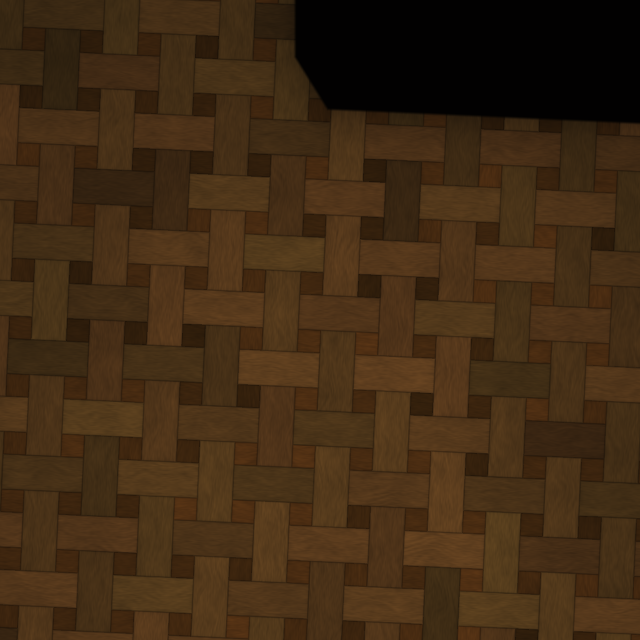
A Shadertoy shader for this texture:

```glsl
vec2 hash2(vec2 p) {
    vec3 q = fract(p.xyx * vec3(0.1031, 0.1030, 0.0973));
    q += dot(q, q.yzx + 33.33);
    return fract((q.xx + q.yz) * q.zy);
}

float gradientNoise(vec2 p) {
    vec2 i = floor(p), f = fract(p);
    vec2 u = f * f * f * (f * (f * 6.0 - 15.0) + 10.0);
    float corner[4];
    for (int k = 0; k < 4; k++) {
        vec2 o = vec2(k & 1, k >> 1);
        corner[k] = dot(hash2(i + o) * 2.0 - 1.0, f - o);
    }
    return mix(mix(corner[0], corner[1], u.x), mix(corner[2], corner[3], u.x), u.y);
}

// Grain runs along x; each piece gets its own patch of noise
float woodGrain(vec2 p, vec2 seed) {
    p += seed * 60.0;
    float warp = gradientNoise(p * vec2(1.8, 3.0));
    float fibre = gradientNoise(vec2(p.x * 3.0, p.y * 17.0 + warp * 4.0));
    float pores = gradientNoise(p * vec2(9.0, 42.0));
    return 0.10 * warp + 0.15 * fibre + 0.12 * pores;
}

vec3 parquet(vec2 g) {
    const float halfWidth = 0.303;
    vec2 crossing = floor(g + 0.5);
    bool level = mod(crossing.x + crossing.y, 2.0) < 0.5;

    // Swap axes so that the upper plank of this crossing lies along x
    vec2 q = level ? g - crossing : (g - crossing).yx;
    vec2 id = crossing, local = q;
    float edge;
    bool isSquare = false;

    if (abs(q.y) > halfWidth && abs(q.x) > halfWidth) {
        // Small square between the planks
        isSquare = true;
        id = floor(g) + 211.5;
        local = fract(g) - 0.5;
        if (hash2(id + 7.0).x > 0.7) local = local.yx;
        edge = min(abs(q.x), abs(q.y)) - halfWidth;
    } else {
        if (abs(q.y) > halfWidth) {
            // End of the neighbouring perpendicular plank
            float side = sign(q.y);
            id += level ? vec2(0.0, side) : vec2(side, 0.0);
            local = vec2(q.y - side, q.x);
        }
        edge = min(halfWidth - abs(local.y), 1.0 - halfWidth - abs(local.x));
    }

    // Tone and hue differ from piece to piece
    vec2 tone = hash2(id + 31.0), hue = hash2(id + 83.0);
    vec3 wood = mix(vec3(0.315, 0.203, 0.100), vec3(0.285, 0.203, 0.095), hue.x);
    wood *= mix(0.88, 1.12, tone.x) * (tone.y > 0.9 ? 0.80 : 1.0);
    if (isSquare) {
        wood = mix(vec3(0.18, 0.112, 0.043), vec3(0.305, 0.180, 0.073), tone.x);
    }
    wood *= 1.0 + woodGrain(local, hue);

    // Thin dark seam with a faint rounded edge
    float seam = 1.0 - smoothstep(0.0, 0.022, edge);
    return wood * (1.0 - 0.30 * seam) * (0.96 + 0.04 * smoothstep(0.0, 0.08, edge));
}

// Positive inside the black block at the upper right
float blockDepth(vec2 uv) {
    float left = uv.x - 0.461;
    float bevel = dot(uv - vec2(0.461, 0.911), vec2(0.849, 0.528));
    float base = uv.y - 0.829 + 0.045 * (uv.x - 0.512);
    return min(left, min(bevel, base));
}

vec3 scene(vec2 uv) {
    // Slightly turned weave, about eleven crossings each way
    vec2 d = uv - vec2(0.530, 0.510);
    vec2 g = mat2(0.9989, 0.0465, -0.0465, 0.9989) * d / 0.0903;
    vec3 color = parquet(g);

    // Soft pool of light, low and near the middle
    vec2 fromLight = uv - vec2(0.52, 0.26);
    color *= mix(0.68, 1.10, exp(-1.6 * dot(fromLight, fromLight)));
    color *= 1.0 + 0.08 * gradientNoise(uv * 5.0);

    // Block and the shade along its rim
    float depth = blockDepth(uv);
    color *= 1.0 - 0.28 * exp(28.0 * min(depth, 0.0));
    return mix(color, vec3(0.006, 0.003, 0.002), smoothstep(-0.003, 0.003, depth));
}

void mainImage(out vec4 fragColor, in vec2 fragCoord) {
    // Four samples per pixel smooth the joints
    vec3 sum = vec3(0.0);
    for (int k = 0; k < 4; k++) {
        vec2 offset = vec2(k & 1, k >> 1) * 0.5 - 0.25;
        sum += scene((fragCoord + offset) / iResolution.y);
    }
    fragColor = vec4(sum / 4.0, 1.0);
}
```
